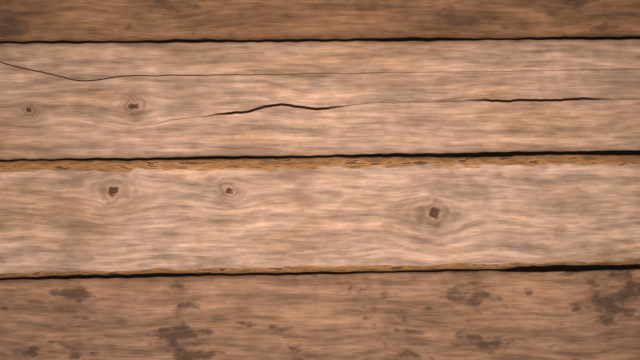
Reproduce this texture procedurally as a Shadertoy shader.

```glsl
const int SEAMS = 3;
const float SEAM_BASE = 0.225;
const float SEAM_PITCH = 0.328;
const float SEAM_HALF_WIDTH = 0.0036;
const float GRAIN_CONTRAST = 0.42;
const float MOTTLE_CONTRAST = 0.22;
const float VIGNETTE = 0.30;

const vec3 GAP_COLOR = vec3(0.09, 0.06, 0.045);
const vec3 CRACK_COLOR = vec3(0.19, 0.12, 0.085);
const vec3 STAIN_COLOR = vec3(0.34, 0.25, 0.205);
const vec3 WARM_COLOR = vec3(0.74, 0.54, 0.38);
const vec3 FRAY_COLOR = vec3(0.66, 0.43, 0.23);
const vec3 KNOT_COLOR = vec3(0.33, 0.21, 0.15);

// Per board, bottom to top
const vec3 BOARD_COLOR[4] = vec3[4](vec3(0.68, 0.50, 0.39), vec3(0.81, 0.64, 0.535),
                                    vec3(0.79, 0.615, 0.505), vec3(0.61, 0.43, 0.31));
const float BOARD_STAIN[4] = float[4](0.75, 0.30, 0.22, 0.65);
const float BOARD_FRAY[4] = float[4](0.15, 1.0, 0.12, 0.35);

// Knot centre and radius
const vec3 KNOTS[5] = vec3[5](vec3(0.081, 0.694, 0.019), vec3(0.375, 0.706, 0.030),
                              vec3(0.317, 0.468, 0.038), vec3(0.637, 0.472, 0.026),
                              vec3(1.204, 0.405, 0.042));

vec2 gradientAt(vec2 cell) {
    float angle = 6.2832 * fract(sin(dot(cell, vec2(127.1, 311.7))) * 43758.5);
    return vec2(cos(angle), sin(angle));
}

float gradientNoise(vec2 p) {
    vec2 i = floor(p), f = p - i;
    vec2 u = f * f * f * (f * (f * 6.0 - 15.0) + 10.0);
    vec2 e = vec2(1.0, 0.0);
    float low = mix(dot(gradientAt(i), f), dot(gradientAt(i + e), f - e), u.x);
    float high = mix(dot(gradientAt(i + e.yx), f - e.yx), dot(gradientAt(i + 1.0), f - 1.0), u.x);
    return mix(low, high, u.y);
}

float fbm(vec2 p) {
    float sum = 0.0, amplitude = 0.6;
    for (int i = 0; i < 4; i++) {
        sum += amplitude * gradientNoise(p);
        p = p * 2.03 + 17.3;
        amplitude *= 0.55;
    }
    return sum;
}

float seamHeight(float seam, float x) {
    float slope = mix(0.018, 0.008, seam * 0.5);
    float wobble = 0.004 * gradientNoise(vec2(x * 3.0, seam * 7.3 + 0.4));
    float splinter = 0.003 * gradientNoise(vec2(x * 24.0, seam * 5.7 + 0.3));
    return SEAM_BASE + SEAM_PITCH * seam + slope * x + wobble + splinter;
}

float seamHalfWidth(float seam, float x) {
    float w = SEAM_HALF_WIDTH * (0.9 + 0.9 * gradientNoise(vec2(x * 4.0, seam * 9.1 + 0.6)));
    if (seam < 0.5) w += 0.006 * smoothstep(1.36, 1.46, x) - 0.002 * smoothstep(0.7, 1.1, x);
    else if (seam < 1.5) w += 0.003 * smoothstep(0.8, 1.5, x) - 0.001;
    return w;
}

float line(float offset, float halfWidth, float pixel) {
    return 1.0 - smoothstep(halfWidth - pixel, halfWidth + pixel, abs(offset));
}

float bell(float x) { return exp(-x * x); }

// Two long splits along the upper middle board
float cracks(vec2 p, float pixel) {
    float x = p.x;
    float jitter = 0.007 * fbm(vec2(x * 14.0, 3.4));
    float upper = 0.783 + 0.045 * exp(-8.0 * x) - 0.018 * bell((x - 0.23) / 0.08) + 0.014 * x;
    float lower = 0.727 - 0.085 * exp(-2.6 * (x - 0.35));
    lower += 0.014 * sin(22.0 * (x - 0.69)) * bell((x - 0.82) / 0.13);
    float open = smoothstep(-0.4, 0.5, cos(8.7 * (x - 0.77)));
    float a = line(p.y - upper - jitter * 0.5, 0.0013, pixel) * mix(0.85, 0.3, smoothstep(0.2, 1.2, x));
    float b = line(p.y - lower - jitter, 0.001 + 0.0022 * open, pixel) * mix(0.35, 1.0, open);
    return max(a, b * smoothstep(0.33, 0.43, x));
}

void mainImage(out vec4 fragColor, in vec2 fragCoord) {
    vec2 p = fragCoord / iResolution.y;
    float pixel = 1.0 / iResolution.y;

    // Seams and board index
    float boardIndex = 0.0, gap = 0.0, shade = 0.0;
    for (int i = 0; i < SEAMS; i++) {
        float offset = p.y - seamHeight(float(i), p.x);
        float halfWidth = seamHalfWidth(float(i), p.x);
        boardIndex += step(0.0, offset);
        gap = max(gap, line(offset, halfWidth, pixel));
        shade = max(shade, exp(-max(abs(offset) - halfWidth, 0.0) / 0.006));
    }
    int board = int(boardIndex);

    // Knots bend the surrounding grain
    vec2 q = p;
    float knot = 0.0;
    for (int i = 0; i < 5; i++) {
        vec2 d = (p - KNOTS[i].xy) / KNOTS[i].z * vec2(0.8, 1.0);
        float r = length(d) + 0.6 * fbm(d * 1.3 + float(i) * 9.0);
        q.y -= 0.7 * d.y * KNOTS[i].z * exp(-0.4 * dot(d, d));
        float rings = 0.5 + 0.5 * sin(r * 11.0);
        knot += bell(r) * (0.18 + 0.32 * rings) + 0.4 * smoothstep(0.45, 0.1, r);
    }
    q += boardIndex * vec2(5.3, 2.7);

    // Wood grain, mottling and saw marks
    float grain = fbm(vec2(q.x * 3.0, q.y * 38.0 + 1.5 * gradientNoise(q * 4.0)));
    float fibre = gradientNoise(vec2(q.x * 16.0, q.y * 130.0));
    float mottle = fbm(q * vec2(18.0, 32.0));
    float cloud = fbm(q * vec2(2.5, 6.0) + 4.0);
    float saw = sin(150.0 * (p.x + 0.2 * p.y) + 6.0 * cloud) * smoothstep(0.0, 0.4, cloud);
    vec3 color = mix(BOARD_COLOR[board], WARM_COLOR, 0.45 * smoothstep(-0.1, 0.35, -cloud));
    color *= 1.0 + GRAIN_CONTRAST * grain + MOTTLE_CONTRAST * mottle + 0.13 * fibre + 0.025 * saw;

    // Weather stains
    float blotch = fbm(q * vec2(5.0, 9.0) + 8.0) + 0.5 * mottle + 0.3 * grain;
    color = mix(color, STAIN_COLOR, BOARD_STAIN[board] * smoothstep(0.08, 0.42, blotch));

    // Frayed board edges
    float below = p.y - seamHeight(boardIndex - 1.0, p.x);
    float above = seamHeight(boardIndex, p.x) - p.y;
    float edge = min(above, below * 1.8) + 0.022 * fbm(vec2(p.x * 9.0, p.y * 30.0));
    float fray = BOARD_FRAY[board] * (1.0 - smoothstep(0.026, 0.036, edge));
    float crumbs = fbm(q * vec2(16.0, 75.0));
    vec3 frayed = FRAY_COLOR * (1.0 + 0.8 * crumbs);
    frayed = mix(frayed, CRACK_COLOR, 0.75 * smoothstep(0.12, 0.35, crumbs));
    color = mix(color, frayed, 0.75 * fray);

    // Knots, cracks, gaps and falloff to the corners
    color = mix(color, KNOT_COLOR, clamp(knot, 0.0, 0.85));
    color = mix(color, CRACK_COLOR, cracks(p, pixel));
    color = mix(color * (1.0 - 0.35 * shade), GAP_COLOR, gap);
    vec2 fromCentre = fragCoord / iResolution.xy * 2.0 - 1.0;
    color *= 1.04 - VIGNETTE * 0.5 * dot(fromCentre, fromCentre);
    fragColor = vec4(clamp(color, 0.0, 1.0), 1.0);
}
```
